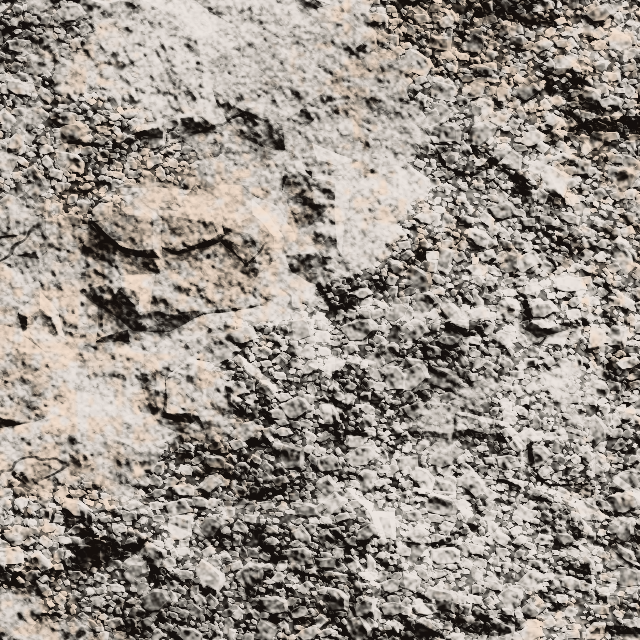
Give the GLSL for this texture, as a Shadertoy shader.

```glsl
// Sunlit limestone scree: weathered slabs, angular boulders and loose gravel.
// A height field of faceted stones and noise is lit by slope and cast shadow;
// the resulting tone is spread over a palette from near black to pale grey.

vec4 hash4(vec2 p) {
    vec4 q = fract(p.xyxy * vec4(0.1031, 0.1030, 0.0973, 0.1099));
    q += dot(q, q.wzxy + 33.33);
    return fract((q.xxyz + q.yzzw) * q.zywx);
}

float noise(vec2 p) {
    vec2 i = floor(p), f = fract(p);
    f = f * f * (3.0 - 2.0 * f);
    float low = mix(hash4(i).x, hash4(i + vec2(1, 0)).x, f.x);
    float high = mix(hash4(i + vec2(0, 1)).x, hash4(i + vec2(1, 1)).x, f.x);
    return mix(low, high, f.y);
}

mat2 rotation(float a) {
    return mat2(cos(a), sin(a), -sin(a), cos(a));
}

float fbm(vec2 p) {
    float sum = 0.0, amp = 0.53;
    for (int i = 0; i < 4; i++) {
        sum += amp * noise(p);
        p = rotation(0.6) * p * 2.03 + 7.3;
        amp *= 0.5;
    }
    return sum;
}

// Angular stones in a share of the cells: x is height, y a random shade per stone
vec2 stones(vec2 p, float share) {
    vec2 cell = floor(p), best = vec2(0.0);
    for (int j = -1; j <= 1; j++)
    for (int i = -1; i <= 1; i++) {
        vec2 id = cell + vec2(i, j);
        vec4 r = hash4(id + 11.0);
        if (fract(r.w * 5.0 + r.z * 3.0) > share) continue;
        vec2 d = rotation(2.6 * r.z - 1.6) * (p - id - 0.2 - 0.6 * r.xy);
        d.y *= 1.3;
        float outline = max(max(abs(d.x), abs(d.y)), 0.74 * abs(d.x + d.y * (r.x + 0.4)));
        float top = 0.12 + 0.27 * r.w + dot(d, r.yz - 0.5);
        float side = (0.32 + 0.28 * r.y - outline) * 2.2;
        float h = min(top, side);
        if (h > best.x) best = vec2(h, fract(r.w * 7.0 + r.x));
    }
    return best;
}

float gravelMask(vec2 p) {
    return smoothstep(0.42, 0.50, fbm(p * vec2(2.8, 3.4) + 3.7) + 0.08 * (noise(p * 40.0) - 0.5));
}

// x is terrain height, y is the shade of the loose stones and the gaps between
vec2 terrain(vec2 p, float gravel) {
    vec2 warp = vec2(noise(p * 12.0), noise(p * 12.0 + 40.0)) * 0.018
              + vec2(noise(p * 37.0), noise(p * 37.0 + 70.0)) * 0.009;
    vec2 q = p + warp;

    // Slabs and boulders
    float h = stones(rotation(-0.4) * q * vec2(2.9, 3.5) + 5.0, 1.0).x * 0.16;
    float boulders = smoothstep(0.42, 0.56, noise(p * 3.3 + 21.0));
    h += boulders * stones((p + warp * 0.6) * 8.5 + 17.0, 0.55).x * 0.10;

    // Gravel in three sizes, the larger lying over the smaller
    vec2 coarse = stones((p + warp * 0.4) * vec2(22.0, 26.0) + 31.0, 0.45) * vec2(0.034, 1.0);
    vec2 fine = stones((p + warp * 0.3) * vec2(46.0, 54.0) + 53.0, 0.75) * vec2(0.017, 1.0);
    vec2 chips = stones(rotation(0.3) * p * vec2(88.0, 100.0) + 87.0, 0.92) * vec2(0.009, 1.0);
    vec2 pile = fine.x > chips.x ? fine : chips;
    pile = coarse.x > pile.x ? coarse : pile;
    h += mix(chips.x * 0.4, pile.x, gravel);
    float gap = 1.0 - smoothstep(0.0, 0.0012, pile.x);

    // Weathered roughness, stronger in the fine octaves
    float f = 28.0;
    for (int i = 0; i < 3; i++) {
        h += noise(rotation(float(i) * 0.7 - 0.3) * p * vec2(f, f * 1.2)) * (0.5 + 0.2 * float(i)) / f;
        f *= 2.2;
    }
    return vec2(h, gravel * (pile.y - 0.45 - 0.7 * gap));
}

// Spreads a quantile over the palette in proportion to area
vec3 palette(float q) {
    vec3 tones[6] = vec3[6](vec3(0.08, 0.06, 0.05), vec3(0.24, 0.22, 0.20),
        vec3(0.40, 0.38, 0.36), vec3(0.56, 0.54, 0.51),
        vec3(0.73, 0.70, 0.67), vec3(0.88, 0.85, 0.83));
    float stops[6] = float[6](0.035, 0.115, 0.22, 0.37, 0.58, 0.85);
    vec3 color = tones[0];
    for (int i = 1; i < 6; i++)
        color = mix(color, tones[i], clamp((q - stops[i - 1]) / (stops[i] - stops[i - 1]), 0.0, 1.0));
    return color + 0.05 * smoothstep(0.85, 1.0, q);
}

void mainImage(out vec4 fragColor, in vec2 fragCoord) {
    vec2 p = fragCoord / iResolution.y;
    vec2 sun = normalize(vec2(0.5, 0.87));
    float gravel = gravelMask(p);
    vec2 ground = terrain(p, gravel);

    // Slope toward the sun, softer on lit faces, then shadow cast along the ray
    float slope = (ground.x - terrain(p + sun * 0.0015, gravel).x) / 0.0015;
    slope *= slope > 0.0 ? 0.75 : 1.0;
    float block = 0.0, reach = 0.0035;
    for (int i = 0; i < 7; i++) {
        block = max(block, (terrain(p + sun * reach, gravel).x - ground.x) / reach);
        reach *= 1.5;
    }
    float shadow = clamp((block - 0.6) * 1.6, 0.0, 1.5);

    // Fine pitting, broad staining and broken cracks in the slabs
    float grain = noise(p * vec2(150.0, 175.0)) + noise(p * vec2(235.0, 260.0) + 9.0) - 1.0;
    float stain = fbm(p * 4.5 + 60.0) - 0.5;
    float crackLine = abs(fbm(rotation(-0.45) * p * vec2(2.0, 4.5) + 80.0) + 0.03 * noise(p * 60.0) - 0.5);
    float crack = (1.0 - smoothstep(0.003, 0.010, crackLine)) * (1.0 - gravel)
                * smoothstep(0.4, 0.6, noise(p * 8.0 + 33.0));
    float tone = 0.85 * slope - 1.25 * shadow + 1.4 * grain + 2.6 * stain
               + 1.5 * ground.y - 2.0 * crack + 0.75 - 0.4 * gravel;
    vec3 color = palette(1.0 / (1.0 + exp(-1.15 * tone)));

    // Faint warm earth, broken up from grain to grain
    float warm = smoothstep(0.5, 0.75, fbm(p * 3.1 + 140.0) + 0.4 * (noise(p * 70.0) - 0.5));
    color *= mix(vec3(0.995, 1.0, 1.0), vec3(1.03, 0.975, 0.92), warm);
    fragColor = vec4(clamp(color, 0.0, 1.0), 1.0);
}
```
